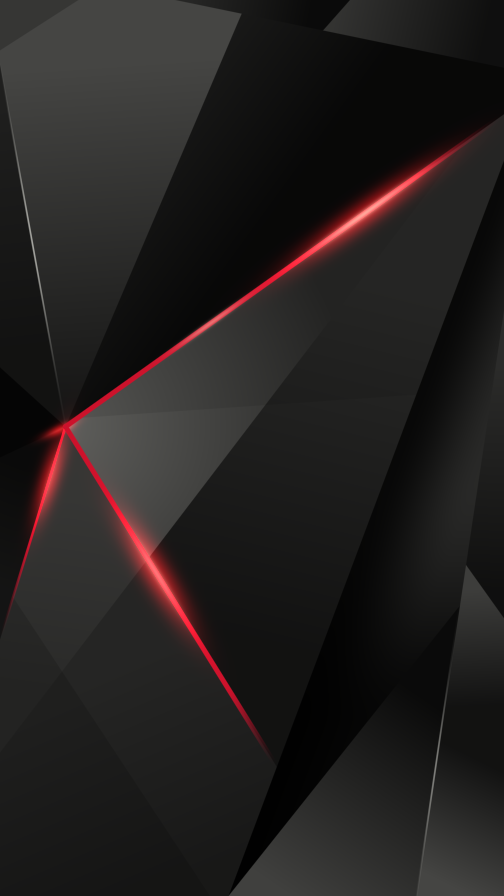
Give the GLSL for this background, as a WebGL 2 fragment shader.

```glsl
#version 300 es
precision highp float;

uniform vec2 u_resolution;
out vec4 fragColor;

const vec3 RED = vec3(0.80, 0.07, 0.17);
const vec3 HALO = vec3(0.85, 0.07, 0.09);
const vec3 HOT = vec3(1.0, 0.68, 0.62);

// Signed distance to the line a-b, positive on its left
float side(vec2 p, vec2 a, vec2 b) {
    vec2 d = normalize(b - a);
    return d.x * (p.y - a.y) - d.y * (p.x - a.x);
}

// Linear blend from value v0 at a to v1 at b
float ramp(vec2 p, vec2 a, vec2 b, float v0, float v1) {
    vec2 d = b - a;
    return mix(v0, v1, clamp(dot(p - a, d) / dot(d, d), 0.0, 1.0));
}

// Soft edged coverage of a signed distance
float cover(float d, float aa) {
    return smoothstep(-aa, aa, d);
}

// x: position along the segment from 0 to 1, y: distance to it
vec2 segment(vec2 p, vec2 a, vec2 b) {
    vec2 d = b - a;
    float t = clamp(dot(p - a, d) / dot(d, d), 0.0, 1.0);
    return vec2(t, length(p - a - d * t));
}

// Gaussian spot stretched along the direction a-b, centred at fraction t
float flare(vec2 p, vec2 a, vec2 b, float t, vec2 size) {
    vec2 d = normalize(b - a);
    vec2 q = p - mix(a, b, t);
    vec2 s = vec2(dot(q, d), d.x * q.y - d.y * q.x) / size;
    return exp(-dot(s, s));
}

// Red ray with a halo and a hot centre at fraction t
vec3 ray(vec3 col, vec2 p, vec2 a, vec2 b, float halfWidth, float fadeFrom,
         float t, vec2 size, float heat, float aa) {
    vec2 s = segment(p, a, b);
    float fade = 1.0 - smoothstep(fadeFrom, 1.0, s.x);
    col = mix(col, RED, cover(halfWidth - s.y, aa) * fade);
    col += HALO * 0.75 * flare(p, a, b, t, size);
    return mix(col, HOT, heat * flare(p, a, b, t, size * vec2(0.75, 0.28)));
}

// Thin pale edge, brightest at fraction t
float rim(vec2 p, vec2 a, vec2 b, float t, float aa) {
    vec2 s = segment(p, a, b);
    float k = (s.x - t) / 0.28;
    return cover(0.015 - s.y, aa) * exp(-k * k);
}

void main() {
    // Canvas of 9 by 16 units
    vec2 p = gl_FragCoord.xy / u_resolution * vec2(9.0, 16.0);
    float aa = 12.0 / u_resolution.y;

    vec2 hub = vec2(1.17, 8.38);
    vec2 rayRight = vec2(9.0, 13.96);
    vec2 rayLeft = vec2(0.0, 7.83);
    vec2 rayLow = vec2(0.0, 4.58);
    vec2 rayDown = vec2(4.94, 2.31);
    vec2 foldFoot = vec2(4.08, 0.0);
    vec2 rimTop = vec2(0.0, 14.85);
    vec2 edgeTop = vec2(9.0, 10.45);
    vec2 edgeFoot = vec2(7.44, 0.0);
    vec2 notch = vec2(8.33, 5.9);
    vec2 peak = vec2(8.2, 5.17);

    // Upper facets
    float g = ramp(p, vec2(3.4, 14.8), vec2(5.6, 13.2), 0.10, 0.03);
    float lit = ramp(p, vec2(1.5, 14.8), vec2(1.9, 8.9), 0.27, 0.09);
    g = mix(g, lit, cover(side(p, hub, vec2(4.42, 16.0)), aa));
    float corner = cover(side(p, vec2(0.0, 15.1), vec2(1.4, 16.0)), aa);
    g = mix(g, 0.21, corner);
    float band = ramp(p, vec2(3.4, 16.0), vec2(5.5, 15.6), 0.15, 0.04);
    float bandLit = ramp(p, vec2(6.0, 15.8), vec2(8.6, 15.2), 0.20, 0.06);
    band = mix(band, bandLit, cover(side(p, vec2(6.25, 16.0), vec2(5.79, 15.48)), aa));
    g = mix(g, band, cover(side(p, vec2(3.13, 16.0), vec2(9.0, 14.79)), aa));

    // Left wedge
    float wedge = ramp(p, vec2(0.0, 14.0), vec2(0.5, 9.8), 0.12, 0.07);
    wedge = mix(wedge, 0.02, cover(side(p, hub, vec2(0.0, 9.44)), aa));
    g = mix(g, wedge, cover(side(p, hub, rimTop), aa));

    // Central pane, crossed by a diagonal and a level crease
    float diagonal = cover(side(p, vec2(0.0, 2.56), vec2(8.19, 13.29)), aa);
    float crease = cover(side(p, vec2(1.17, 8.52), vec2(9.0, 9.06)), aa);
    float glass = mix(0.37, 0.15, clamp(length(p - hub) / 5.2, 0.0, 1.0));
    float smoke = ramp(p, vec2(6.5, 11.0), vec2(4.9, 4.5), 0.16, 0.07);
    float pane = mix(smoke, glass, diagonal) * mix(1.0, 0.91, crease);

    // Lower left panes
    float upper = ramp(p, vec2(1.5, 7.0), vec2(1.0, 3.5), 0.21, 0.16);
    float lower = ramp(p, vec2(2.0, 4.0), vec2(3.5, 0.5), 0.145, 0.095);
    float floorPane = mix(lower, upper, diagonal);
    floorPane *= 1.0 - 0.15 * cover(side(p, vec2(3.75, 0.0), vec2(0.0, 5.69)), aa);
    float dusk = ramp(p, vec2(0.8, 7.5), vec2(0.0, 5.5), 0.04, 0.08);
    floorPane = mix(floorPane, dusk, cover(side(p, rayLow, hub), aa));
    pane = mix(pane, floorPane, cover(side(p, rayDown, hub), aa));

    // Right strip behind the fold
    float fold = side(p, vec2(9.31, 13.96), foldFoot);
    float strip = mix(0.03, 0.16, smoothstep(0.0, 1.6, fold));
    strip *= mix(0.15, 1.0, smoothstep(3.0, 7.5, p.y));
    pane = mix(pane, strip, cover(fold, aa));
    float below = max(side(p, rayRight, hub), side(p, hub, rayLeft));
    g = mix(g, pane, cover(below, aa));

    // Lower right facets
    float base = ramp(p, vec2(7.6, 3.5), vec2(5.2, 0.0), 0.04, 0.25);
    g = mix(g, base, cover(side(p, peak, foldFoot), aa));
    float shard = ramp(p, vec2(8.8, 9.5), vec2(8.7, 5.5), 0.17, 0.06);
    float slab = max(ramp(p, vec2(8.5, 5.5), vec2(8.6, 3.4), 0.24, 0.07),
                     ramp(p, vec2(8.9, 2.5), vec2(7.8, 0.3), 0.05, 0.27));
    shard = mix(shard, slab, cover(side(p, vec2(9.0, 4.96), notch), aa));
    g = mix(g, shard, cover(side(p, edgeTop, edgeFoot), aa));

    // Pale rims
    g += 0.5 * rim(p, rimTop, hub, 0.5, aa) + 0.4 * rim(p, peak, edgeFoot, 0.55, aa);
    vec3 col = g * vec3(1.0, 1.0, 0.97);

    // Glowing rays from the hub
    col = ray(col, p, hub, rayLow, 0.022, 0.5, 0.24, vec2(0.75, 0.17), 0.25, aa);
    col = ray(col, p, hub, rayLeft, 0.05, 2.0, 0.1, vec2(0.3, 0.08), 0.1, aa);
    col = ray(col, p, hub, rayDown, 0.045, 0.75, 0.43, vec2(1.1, 0.24), 0.6, aa);
    col = ray(col, p, hub, rayRight, 0.045, 0.72, 0.68, vec2(1.5, 0.22), 0.95, aa);
    col = mix(col, HOT, 0.6 * flare(p, hub, rayRight, 0.33, vec2(0.7, 0.05)));

    fragColor = vec4(clamp(col, 0.0, 1.0), 1.0);
}
```
